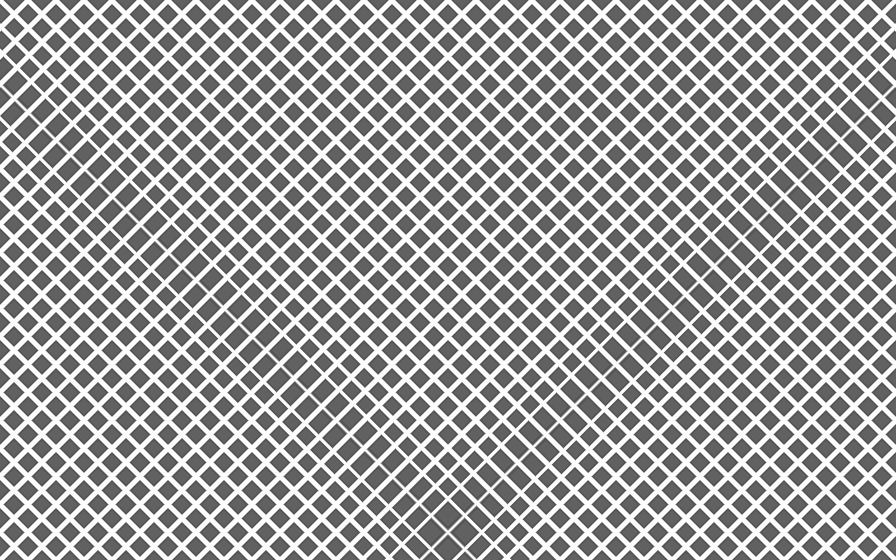
Write a WebGL 2 fragment shader that draws this pattern.

```glsl
#version 300 es
precision highp float;

uniform vec2 u_resolution;
out vec4 outColor;

const float ROWS = 20.0;              // repeats down; 32 across at 8:5
const float LINE_HALF = 0.1277;       // half line width, in cells
const float RIM_WIDTH = 0.093;        // deeper rim of each diamond, in cells
const float SEAM_HEIGHT = 0.9853;     // where the seams cross, in cells
const vec3 WHITE = vec3(0.99);
const vec3 GREY = vec3(0.38);
const vec3 RIM_GREY = vec3(0.33);

// Stretches the lattice around the seam at zero, fading back to even spacing.
vec2 stretchSeam(vec2 s, float amount) {
  return s * (1.0 - amount * exp(-0.5 * s * s));
}

// Half width of the nearest line on each axis, thinner near the seam.
vec2 lineHalfWidth(vec2 s, float width, float thinning) {
  vec2 index = floor(s + 0.5);
  return width * (1.0 - thinning * exp(-0.8 * index * index));
}

float boxDistance(vec2 p, vec2 halfSize) {
  vec2 d = abs(p) - halfSize;
  return max(d.x, d.y);
}

// Soft coverage of a shape from its signed distance.
float coverage(float d, float softness) {
  return clamp(0.5 - d / softness, 0.0, 1.0);
}

void main() {
  // Cell units, centred where the two seams cross.
  float cellsPerPixel = ROWS / u_resolution.y;
  vec2 p = (gl_FragCoord.xy - vec2(0.5 * u_resolution.x, 0.0)) * cellsPerPixel;
  p.y -= SEAM_HEIGHT;

  // Diagonal lattice with a widened strip along each seam.
  vec2 diagonal = vec2(p.x + p.y, p.x - p.y);
  vec2 lattice = stretchSeam(diagonal, 0.35);

  // Dark diamonds between the white lines.
  vec2 cell = fract(lattice) - 0.5;
  vec2 halfSize = 0.5 - lineHalfWidth(lattice, LINE_HALF, 0.65);
  float d = boxDistance(cell, halfSize);

  // Paler core inside a deeper rim, with crisp steps.
  float pixel = cellsPerPixel * sqrt(2.0);
  vec3 fill = mix(RIM_GREY, GREY, coverage(d + RIM_WIDTH, 0.4 * pixel));
  outColor = vec4(mix(WHITE, fill, coverage(d, pixel)), 1.0);
}
```
